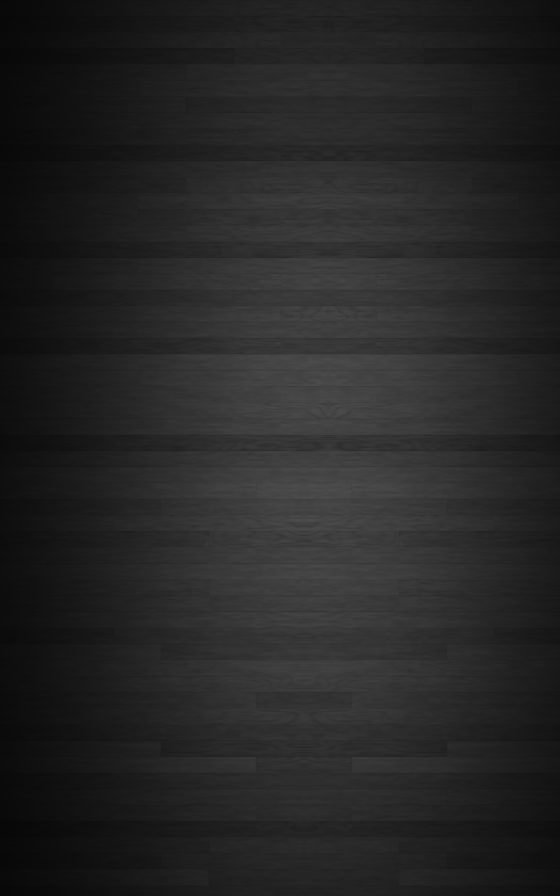
This texture is drawn by a Shadertoy shader. Its source:

```glsl
// Dark horizontal wood planks, mirrored about a central axis, under a soft spotlight.
const float ROWS = 55.65;                    // plank rows over the height
const float AXIS_SHIFT_ROW = 28.0;           // row where the mirror axis moves
const float UPPER_AXIS = 0.587;
const float LOWER_AXIS = 0.543;
const vec2  LIGHT_CENTER = vec2(0.57, 0.49);
const vec2  LIGHT_FALLOFF = vec2(0.190, 0.36); // squared radii
const vec3  WOOD_COLOR = vec3(0.256);
const vec3  SHADE_FLOOR = vec3(0.008);
const float ROW_SPREAD = 0.15;               // tone difference between rows
const float PLANK_SPREAD = 0.11;             // tone difference within a row
const float DARK_ROW = 0.13;                 // extra shade on every sixth row
const float GRAIN_DEPTH = 0.11;
const float RING_DEPTH = 0.10;
const float RING_COUNT = 5.0;
const float SEAM_DEPTH = 0.09;
const float SEAM_WIDTH = 0.0014;             // of the canvas height

float hash(vec2 p) {
    vec3 q = fract(vec3(p.xyx) * 0.1031);
    q += dot(q, q.yzx + 33.33);
    return fract((q.x + q.y) * q.z);
}

float noise(vec2 p) {
    vec2 cell = floor(p), f = fract(p);
    f = f * f * (3.0 - 2.0 * f);
    return mix(mix(hash(cell), hash(cell + vec2(1, 0)), f.x),
               mix(hash(cell + vec2(0, 1)), hash(cell + vec2(1, 1)), f.x), f.y);
}

// Soft line at distance d, never thinner than a pixel
float seam(float d, float pixel) {
    float width = max(SEAM_WIDTH, pixel);
    return (1.0 - smoothstep(0.0, width, abs(d))) * SEAM_WIDTH / width;
}

// Fine streaks plus arched growth rings; p = (distance from axis, height in row)
float woodGrain(vec2 p, float seed) {
    vec2 offset = vec2(seed * 71.0, seed * 193.0);
    float streaks = noise(p * vec2(26.0, 6.0) + offset) - 0.5;
    streaks += 0.8 * (noise(p * vec2(90.0, 9.0) + offset.yx) - 0.5);
    float field = noise(p * vec2(9.0, 1.4) + offset) + 0.25 * noise(p * vec2(28.0, 3.0) + offset);
    float ring = pow(0.5 + 0.5 * sin(6.2832 * RING_COUNT * field), 3.0);
    float figured = smoothstep(0.3, 0.8, hash(vec2(seed * 57.0, 8.0))) * exp(-2.5 * p.x);
    return GRAIN_DEPTH * streaks - RING_DEPTH * figured * (ring - 0.3);
}

void mainImage(out vec4 fragColor, in vec2 fragCoord) {
    vec2 uv = fragCoord / iResolution.xy;
    float pixel = 1.0 / iResolution.y;
    float aspect = iResolution.x / iResolution.y;

    // Rows are counted from the top
    float level = (1.0 - uv.y) * ROWS;
    float row = floor(level), inRow = fract(level);
    float axis = row < AXIS_SHIFT_ROW ? UPPER_AXIS : LOWER_AXIS;
    float reach = abs(uv.x - axis);

    // Staggered joints on both sides of the axis
    float firstJoint = 0.085 * (1.0 + floor(4.0 * hash(vec2(row, 3.0))));
    float spacing = mix(0.34, 0.50, hash(vec2(row, 11.0)));
    float along = (reach - firstJoint) / spacing;
    float plank = max(floor(along) + 1.0, 0.0);
    float jointDistance = (reach - firstJoint - spacing * max(round(along), 0.0)) * aspect;

    // Rows set the main tone; some have planks that stand out from it
    float seed = hash(vec2(row + 5.0, plank * 17.0 + 2.0));
    float standsOut = smoothstep(0.3, 0.7, hash(vec2(row, 41.0)));
    float tone = 1.0 + ROW_SPREAD * (hash(vec2(row, 29.0)) - 0.5);
    tone += PLANK_SPREAD * standsOut * (seed - 0.5) * 1.6;
    tone -= DARK_ROW * step(abs(mod(row, 6.0) - 3.0), 0.5);
    tone += woodGrain(vec2(reach, inRow), seed);

    // Faint seams between rows and at plank ends
    float rowDistance = min(inRow, 1.0 - inRow) / ROWS;
    float rowSeam = seam(rowDistance, pixel) * mix(0.3, 1.0, hash(vec2(round(level), 53.0)));
    float endSeam = seam(jointDistance, pixel) * 0.6 * standsOut;
    tone *= 1.0 - SEAM_DEPTH * max(rowSeam, endSeam);

    // Spotlight
    vec2 away = uv - LIGHT_CENTER;
    float light = exp(-dot(away * away, 1.0 / LIGHT_FALLOFF));
    fragColor = vec4(SHADE_FLOOR + WOOD_COLOR * tone * light, 1.0);
}
```
